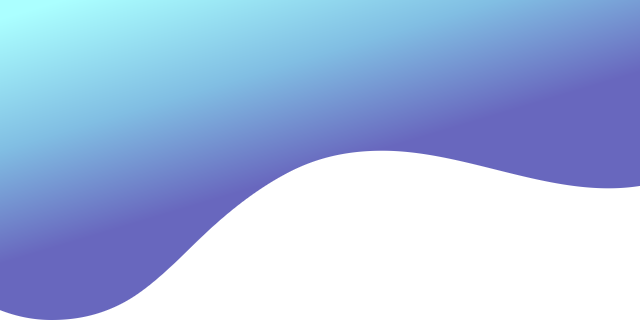
This background is drawn by a Shadertoy shader. Its source:

```glsl
// A slanted cyan-to-violet gradient above a smooth white wave.

const vec3 CYAN = vec3(0.67, 1.0, 1.0);
const vec3 SKY = vec3(0.505, 0.745, 0.89);
const vec3 VIOLET = vec3(0.408, 0.404, 0.745);
const vec3 WHITE = vec3(1.0);

// Wave knots: position, height and slope, in a 2 by 1 canvas.
const int KNOT_COUNT = 8;
const vec3 KNOTS[KNOT_COUNT] = vec3[KNOT_COUNT](
    vec3(0.0, 0.031, -0.39),
    vec3(0.161, 0.0, 0.0),
    vec3(0.391, 0.057, 0.55),
    vec3(0.612, 0.242, 0.98),
    vec3(0.911, 0.466, 0.5),
    vec3(1.195, 0.529, 0.0),
    vec3(1.901, 0.4115, 0.0),
    vec3(2.0, 0.419, 0.16)
);

// Cubic Hermite curve between two knots.
float hermite(vec3 a, vec3 b, float x) {
    float span = b.x - a.x;
    float t = (x - a.x) / span;
    float s = 1.0 - t;
    float ends = mix(a.y, b.y, t * t * (3.0 - 2.0 * t));
    return ends + span * t * s * (a.z * s - b.z * t);
}

float waveHeight(float x) {
    float height = 0.0;
    for (int i = 0; i < KNOT_COUNT - 1; i++) {
        if (i == 0 || x >= KNOTS[i].x) height = hermite(KNOTS[i], KNOTS[i + 1], x);
    }
    return height;
}

// Approximate signed distance, positive above the wave.
float waveDistance(vec2 p, float stepSize) {
    float rise = waveHeight(p.x + stepSize) - waveHeight(p.x - stepSize);
    float slope = rise / (2.0 * stepSize);
    return (p.y - waveHeight(p.x)) / sqrt(1.0 + slope * slope);
}

// Three-stop gradient running down and slightly to the right.
vec3 skyGradient(vec2 p, float tilt) {
    float depth = 1.0 - p.y + tilt * p.x;
    float upper = clamp((depth - 0.06) / 0.41, 0.0, 1.0);
    float lower = clamp((depth - 0.47) / 0.355, 0.0, 1.0);
    return mix(mix(CYAN, SKY, upper), VIOLET, lower);
}

void mainImage(out vec4 fragColor, in vec2 fragCoord) {
    vec2 p = fragCoord / iResolution.xy * vec2(2.0, 1.0);
    float pixel = 1.0 / iResolution.y;

    // Sky, then the wave with a one-pixel soft edge.
    float sky = clamp(waveDistance(p, 0.002) / pixel + 0.5, 0.0, 1.0);
    vec3 color = mix(WHITE, skyGradient(p, 0.3), sky);
    fragColor = vec4(color, 1.0);
}
```
